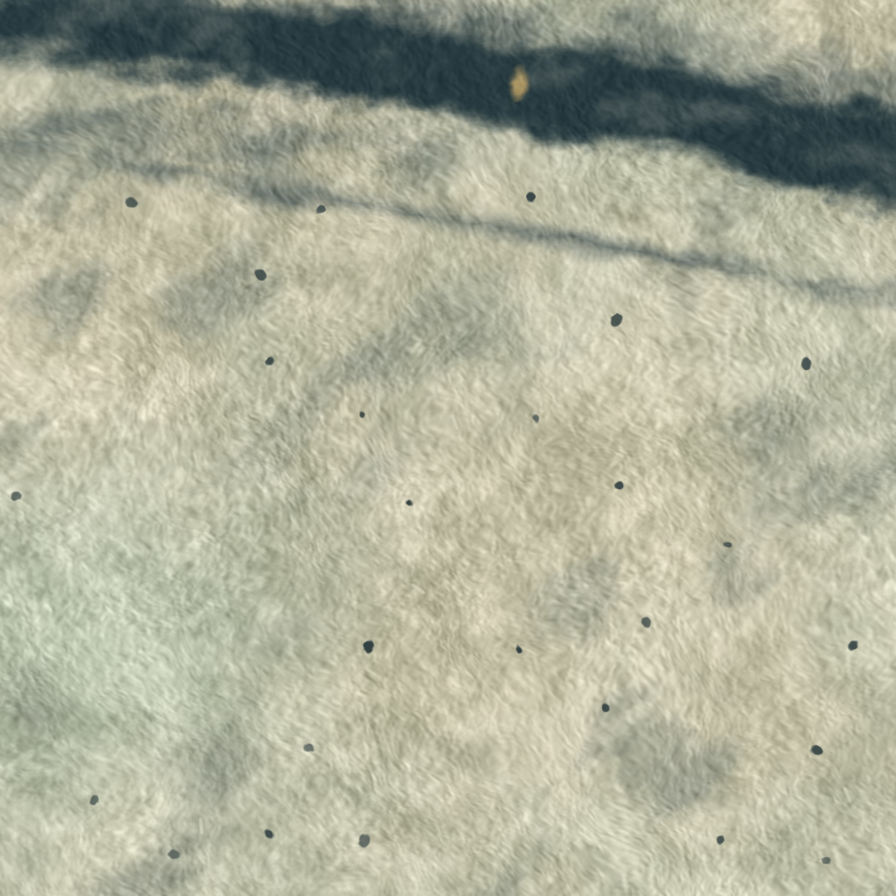
Write a WebGL 2 fragment shader that draws this texture.

```glsl
#version 300 es
precision highp float;
// Weathered pale concrete with dark sloping shadow bands, fine grain and scattered pits.

uniform vec2 u_resolution;
out vec4 fragColor;

const vec3 STONE_MID   = vec3(0.690, 0.702, 0.605);
const vec3 STONE_LIGHT = vec3(0.820, 0.820, 0.730);
const vec3 STAIN       = vec3(0.540, 0.565, 0.510);
const vec3 SHADOW_DEEP = vec3(0.135, 0.215, 0.240);
const vec3 SHADOW_SOFT = vec3(0.300, 0.355, 0.355);
const vec3 PIT         = vec3(0.190, 0.245, 0.250);
const vec3 RUST        = vec3(0.740, 0.630, 0.400);
const vec3 WARM_TINT   = vec3(0.022, 0.000, -0.010);
const vec3 COOL_TINT   = vec3(-0.040, -0.008, -0.005);

const float GRAIN_SCALE    = 105.0;
const float GRAIN_STRENGTH = 0.185;
const float SPECK_STRENGTH = 0.13;
const float PIT_CELLS      = 8.0;
const float PIT_CHANCE     = 0.40;
const float PIT_RADIUS     = 0.0066;
const float CHIP_CELLS     = 7.0;
const float CHIP_CHANCE    = 0.10;

float hash(vec2 p) {
    vec3 q = fract(p.xyx * 0.1031);
    q += dot(q, q.yzx + 33.33);
    return fract((q.x + q.y) * q.z);
}

float noise(vec2 p) {
    vec2 i = floor(p), f = fract(p);
    f = f * f * (3.0 - 2.0 * f);
    return mix(mix(hash(i), hash(i + vec2(1, 0)), f.x),
               mix(hash(i + vec2(0, 1)), hash(i + vec2(1, 1)), f.x), f.y);
}

float fbm(vec2 p) {
    float sum = 0.0, amp = 0.5;
    for (int i = 0; i < 5; i++) {
        sum += amp * noise(p);
        p = mat2(1.6, 1.2, -1.2, 1.6) * p + 17.3;
        amp *= 0.5;
    }
    return sum / 0.97;
}

vec2 rotate(vec2 p, float a) {
    return mat2(cos(a), sin(a), -sin(a), cos(a)) * p;
}

// Soft ragged band around height `centre`; 1 inside, 0 outside.
float band(vec2 p, float centre, float halfWidth, float softness, float ragged) {
    float wobble = 0.5 * fbm(vec2(p.x * 7.0, p.y * 22.0) + centre) + 0.5 * fbm(p * vec2(28.0, 45.0)) - 0.5;
    float d = abs(p.y - centre + wobble * ragged);
    return 1.0 - smoothstep(halfWidth - softness, halfWidth + softness, d);
}

// Embossed fine grain; its direction wanders through a domain warp.
float grain(vec2 p) {
    vec2 q = rotate(p, 0.7) + 0.06 * vec2(fbm(p * 7.0), fbm(p * 7.0 + 40.0));
    q *= GRAIN_SCALE * vec2(0.85, 1.15);
    float coarse = noise(q) - noise(q + vec2(0.4, 0.6));
    float fine = noise(q * 2.1 + 9.0) - noise(q * 2.1 + vec2(9.5, 9.7));
    return 0.5 * coarse + 0.5 * fine;
}

// Small dark round pits, one at most per cell; returns coverage.
float pits(vec2 p, float pixel) {
    vec2 cell = floor(p * PIT_CELLS);
    vec2 jitter = vec2(hash(cell + 3.7), hash(cell + 51.2));
    vec2 d = p - (cell + 0.12 + 0.76 * jitter) / PIT_CELLS;
    float size = PIT_RADIUS * mix(0.5, 1.1, sqrt(hash(cell + 8.1)));
    d = rotate(d, 6.28 * hash(cell + 29.0)) * vec2(0.9, 1.15);
    float edge = length(d) + 0.002 * (noise(p * 260.0) - 0.5);
    float cover = 1.0 - smoothstep(size - pixel - 0.001, size + pixel, edge);
    return cover * step(hash(cell + 77.0), PIT_CHANCE) * mix(0.6, 1.0, hash(cell + 13.0));
}

// Short thin pale scratches.
float chips(vec2 p, float pixel) {
    vec2 cell = floor(p * CHIP_CELLS);
    vec2 jitter = vec2(hash(cell + 91.0), hash(cell + 62.4));
    vec2 d = p - (cell + 0.2 + 0.6 * jitter) / CHIP_CELLS;
    d = rotate(d, 0.6 + 0.9 * hash(cell + 5.5));
    d.x -= clamp(d.x, -0.007, 0.007);
    float cover = 1.0 - smoothstep(0.0008, 0.0018 + pixel, length(d));
    return cover * step(hash(cell + 35.0), CHIP_CHANCE);
}

void main() {
    vec2 p = gl_FragCoord.xy / u_resolution.y;
    float pixel = 1.0 / u_resolution.y;

    // Mottled ground with tints, stains and worn specks
    float mottle = 0.45 * fbm(p * 6.0 + 4.0) + 0.55 * fbm(p * 26.0);
    vec3 color = mix(STONE_MID, STONE_LIGHT, smoothstep(0.3, 0.72, mottle));
    color += WARM_TINT * smoothstep(0.4, 0.75, fbm(p * 3.0 + 21.0));
    color += COOL_TINT * (1.0 - smoothstep(0.0, 0.35, length((p - vec2(0.08, 0.27)) * vec2(0.8, 1.2))));
    float stain = smoothstep(0.53, 0.8, fbm(rotate(p, -0.6) * vec2(7.0, 12.0) + 60.0));
    color = mix(color, STAIN, 0.65 * stain);
    float wear = smoothstep(0.35, 0.65, fbm(p * 8.0 + 33.0));
    color += SPECK_STRENGTH * (fbm(p * 95.0 + 12.0) - 0.5) * mix(0.6, 1.5, wear);

    // Sloping shadow bands, broken up along their length
    float mainCentre = 0.98 - 0.075 * p.x - 0.085 * p.x * p.x;
    float mainWidth = mix(0.030, 0.056, sqrt(clamp(p.x, 0.0, 1.0)));
    float patchy = smoothstep(0.25, 0.65, fbm(p * vec2(11.0, 30.0) + 70.0));
    float haze = band(p, mainCentre + 0.03 * p.x, mainWidth + 0.016, 0.03, 0.10) * mix(0.5, 1.0, patchy);
    float streak = band(p, 0.843 - 0.175 * p.x, 0.008, 0.017, 0.05) * mix(0.35, 1.0, patchy);
    float smear = band(p, 0.862 - 0.05 * p.x, 0.020, 0.030, 0.11) * (1.0 - smoothstep(0.2, 0.7, p.x));
    float core = band(p, mainCentre, mainWidth, 0.019, 0.075);
    color = mix(color, SHADOW_SOFT, max(max(0.6 * haze, 0.85 * streak), 0.7 * smear * mix(0.4, 1.0, patchy)));
    vec3 shadow = mix(SHADOW_DEEP, SHADOW_SOFT, smoothstep(0.45, 0.85, fbm(p * vec2(16.0, 24.0) + 7.0)));
    color = mix(color, shadow, 0.96 * core);

    // Rust spot inside the main band
    vec2 spot = rotate(p - vec2(0.58, 0.908), 0.25) * vec2(1.5, 0.8);
    float rust = 1.0 - smoothstep(0.003, 0.020, length(spot) + 0.024 * (fbm(p * 50.0) - 0.5));
    color = mix(color, RUST, 0.85 * rust);

    // Grain, pits and chips
    color += GRAIN_STRENGTH * grain(p) * mix(0.5, 1.4, fbm(p * 7.0 + 80.0)) * mix(1.0, 0.4, core);
    color = mix(color, PIT, pits(p, pixel) * (1.0 - core));
    color = mix(color, STONE_LIGHT + 0.06, 0.5 * chips(p, pixel));
    fragColor = vec4(clamp(color, 0.0, 1.0), 1.0);
}
```
